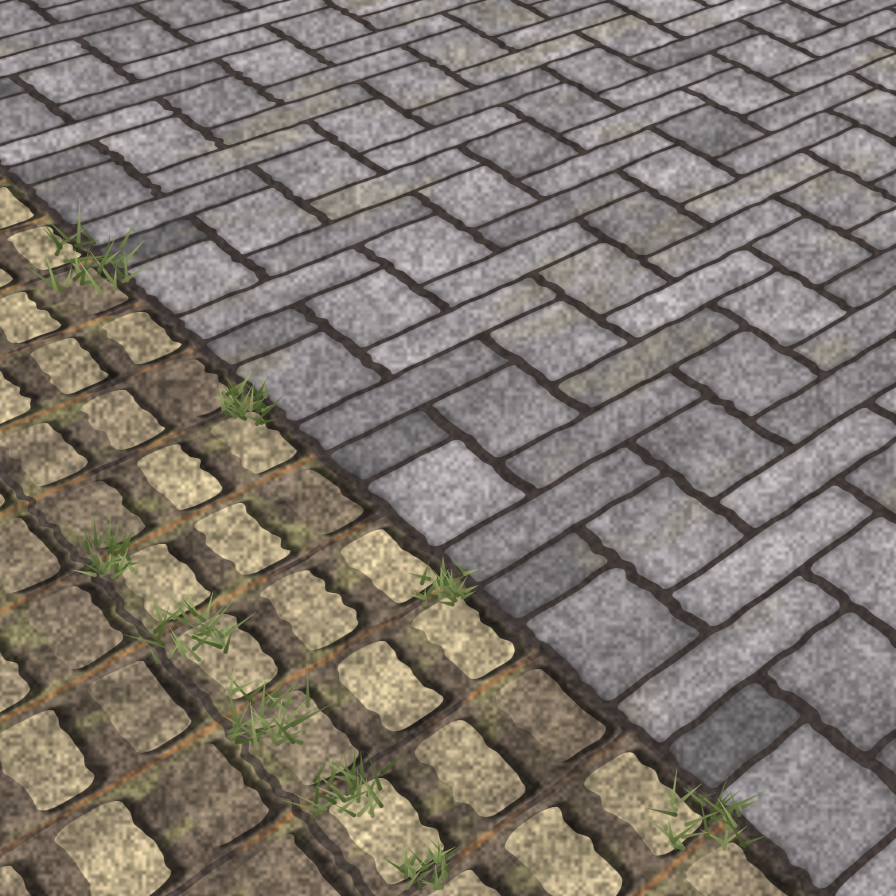
Reproduce this texture procedurally as a Shadertoy shader.

```glsl
// Herringbone stone paving in perspective beside worn ridged tiles, with grass in the gaps
#define JOINT 0.055
#define TILE_ROW 1.9
#define BAR_STEP 0.66
#define GRAIN 0.55
#define BLADES 34
#define STONE vec3(0.59, 0.57, 0.58)
#define GAP vec3(0.25, 0.22, 0.21)
#define RECESS vec3(0.41, 0.36, 0.31)
#define BAR vec3(0.70, 0.64, 0.51)
#define RUST vec3(0.60, 0.44, 0.29)
#define MOSS vec3(0.54, 0.52, 0.36)

// Ground (u, v, 1) to canvas: u runs up-right, v runs down-right, u = 0 is the seam
const mat3 VIEW = mat3(0.1274, 0.0782, 0.0477,
                       0.0279, -0.0420, -0.0211,
                       0.2534, 0.5850, 0.9972);

float hash(vec2 p) {
    vec3 q = fract(p.xyx * vec3(0.1031, 0.1030, 0.0973));
    q += dot(q, q.yzx + 33.33);
    return fract((q.x + q.y) * q.z);
}

float noise(vec2 p) {
    vec2 i = floor(p), f = fract(p);
    f = f * f * (3.0 - 2.0 * f);
    return mix(mix(hash(i), hash(i + vec2(1, 0)), f.x),
               mix(hash(i + vec2(0, 1)), hash(i + vec2(1, 1)), f.x), f.y);
}

float fbm(vec2 p) {
    float sum = 0.0, amp = 0.53;
    for (int i = 0; i < 4; i++) {
        sum += amp * noise(p);
        p = p * 2.03 + 17.1;
        amp *= 0.5;
    }
    return sum;
}

// Coverage of a rounded box, smoothed separately along each foreshortened axis
float block(vec2 q, vec2 halfSize, float radius, vec2 aa) {
    vec2 k = abs(q) - halfSize + radius;
    float d = length(max(k, 0.0)) + min(max(k.x, k.y), 0.0) - radius;
    float w = k.x > k.y ? aa.x : aa.y;
    return 1.0 - smoothstep(-w, w, d);
}

vec3 pavers(vec2 g, vec2 aa, float stain) {
    vec2 cell = floor(g);
    float k = mod(cell.x + cell.y, 4.0);
    bool across = k > 1.5;
    vec2 center = across ? cell + vec2(3.0 - k, 0.5) : cell + vec2(0.5, 1.0 - k);
    vec2 halfSize = across ? vec2(1.0, 0.5) : vec2(0.5, 1.0);
    float tone = 0.88 + 0.22 * hash(center * 2.0 + 91.0);
    if (across && center.x < 0.5) {         // cut half stones along the seam
        center.x = 0.5;
        halfSize.x = 0.5;
        tone *= 0.76;
    }
    vec2 q = g - center;
    float top = block(q, halfSize - JOINT, 0.07, aa);
    float face = block(q, halfSize - JOINT - 0.05, 0.10, aa + 0.05);
    vec3 stone = STONE * tone * (0.82 + 0.36 * stain) * mix(0.80, 1.0, face);
    float lichen = smoothstep(0.55, 0.8, fbm(g * 0.9 + 40.0));
    stone = mix(stone, vec3(0.60, 0.57, 0.47), 0.45 * lichen);
    return mix(GAP, stone, top);
}

vec3 ridgedTiles(vec2 g, vec2 aa, float stain) {
    vec2 size = vec2(BAR_STEP, TILE_ROW);
    vec2 grid = (g - vec2(0.0, 1.0)) / size;
    vec2 id = floor(grid);
    vec2 q = (fract(grid) - 0.5) * size;
    float tone = hash(id + 50.0);
    float wear = fbm(g * 2.3 + 9.0);
    vec3 col = RECESS * (0.65 + 0.75 * stain);
    col = mix(col, MOSS, smoothstep(0.48, 0.75, wear) * 0.75);
    // Raised bars with a cast shadow
    col *= 1.0 - 0.55 * block(q - vec2(0.05, 0.06), vec2(0.22, 0.80), 0.12, aa + 0.03);
    vec3 ridge = mix(RECESS * 1.15, BAR, smoothstep(0.15, 0.75, tone * 0.6 + wear * 0.5));
    ridge *= 0.75 + 0.5 * stain;
    col = mix(col, ridge, block(q, vec2(0.20, 0.77), 0.12, aa));
    // Rusty row joints and dark tile joints
    float rowEdge = 0.5 * TILE_ROW - abs(q.y);
    float rowLine = 1.0 - smoothstep(0.04, 0.05 + aa.y, rowEdge);
    col = mix(col, mix(GAP, RUST, smoothstep(0.35, 0.6, wear)), rowLine * 0.85);
    float tileEdge = abs(fract(grid.x / 3.0 + 0.5) - 0.5) * 3.0 * BAR_STEP;
    return mix(col, GAP, 0.75 * (1.0 - smoothstep(0.025, 0.03 + aa.x, tileEdge)));
}

// Fan of tapered blades growing from a root
void tuft(inout vec3 col, vec2 p, vec2 root, float size, float seed, float px) {
    if (length(p - root) > size * 2.3) return;
    for (int i = 0; i < BLADES; i++) {
        vec2 key = vec2(float(i) + 3.0, seed * 7.0 + 5.0);
        vec2 base = root + (vec2(hash(key), hash(key + 31.0)) - 0.5) * size * vec2(1.7, 1.2);
        float angle = 1.57 + (hash(key + 57.0) - 0.5) * 2.8;
        vec2 tip = vec2(cos(angle), sin(angle)) * size * (0.4 + 0.6 * hash(key + 83.0));
        float t = clamp(dot(p - base, tip) / dot(tip, tip), 0.0, 1.0);
        float d = length(p - base - tip * t) - 0.0024 * (1.0 - t);
        vec3 leaf = mix(vec3(0.31, 0.40, 0.18), vec3(0.66, 0.72, 0.45), hash(key + 11.0));
        col = mix(col, leaf * (0.75 + 0.35 * t), 0.9 * (1.0 - smoothstep(-px, px, d)));
    }
}

void mainImage(out vec4 fragColor, in vec2 fragCoord) {
    vec2 p = fragCoord / iResolution.xy;
    float px = 0.8 / iResolution.y;
    vec3 ground = inverse(VIEW) * vec3(p, 1.0);
    vec2 g = ground.xy / ground.z;
    vec2 aa = 0.6 * fwidth(g);
    g += 0.06 * (vec2(noise(g * 5.0), noise(g * 5.0 + 70.0)) - 0.5);

    // Two kinds of paving meet at a dirty seam
    float stain = fbm(g * 1.7 + 20.0);
    vec3 col = mix(ridgedTiles(g, aa, stain), pavers(g, aa, stain), smoothstep(-aa.x, aa.x, g.x));
    col = mix(col, GAP, 0.65 * (1.0 - smoothstep(0.02, 0.09, abs(g.x))));
    float grain = 0.6 * noise(p * 230.0) + 0.4 * noise(p * 105.0 + 8.0);
    col *= 1.0 + GRAIN * (grain - 0.5) * (g.x < 0.0 ? 1.4 : 1.0);

    // Grass along the seam and in a line across the tiles
    for (int i = 0; i < 5; i++) {
        float n = float(i);
        vec3 seam = VIEW * vec3(-0.15, -4.5 + 5.6 * n, 1.0);
        tuft(col, p, seam.xy / seam.z, mix(0.022, 0.05, abs(n - 1.5) / 1.5), n, px);
        vec2 root = mix(vec2(0.124, 0.375), vec2(0.475, 0.025), n / 4.0);
        tuft(col, p, root, 0.032 + 0.022 * sin(n * 0.785), n + 20.0, px);
    }
    fragColor = vec4(clamp(col, 0.0, 1.0), 1.0);
}
```
